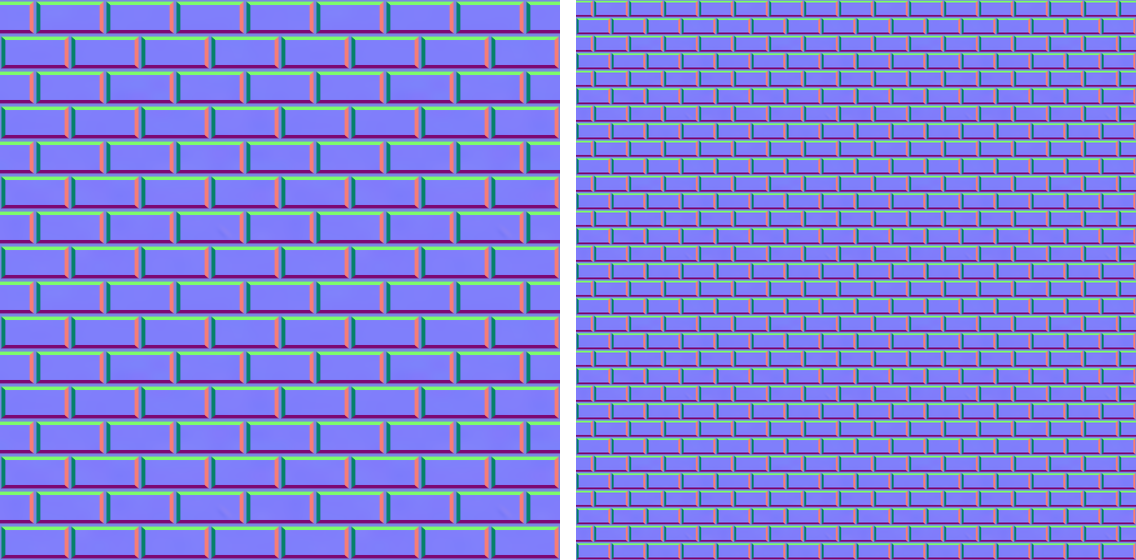
Left, the tile; right, the same tile 2 across and 2 down.
Write a WebGL 1 fragment shader that draws this texture map.

```glsl
precision highp float;
// Tangent-space normal map of a running-bond brick wall with bevelled edges.

uniform vec2 u_resolution;

const vec2 BRICKS = vec2(8.0, 16.0);       // bricks across, rows up
const vec2 BRICK_SIZE = vec2(2.0, 1.0);    // in row heights
const vec2 HALF_GAP = vec2(0.042, 0.046);
const vec2 BEVEL = vec2(0.112, 0.098);
const float WEAR_REPEATS = 2.0;

const vec3 FLAT = vec3(0.50, 0.495, 0.985);
const vec3 MORTAR = vec3(0.475, 0.525, 0.89);
const vec3 FACING_UP = vec3(0.49, 0.985, 0.42);
const vec3 FACING_DOWN = vec3(0.49, 0.03, 0.45);
const vec3 FACING_LEFT = vec3(0.02, 0.50, 0.42);
const vec3 FACING_RIGHT = vec3(0.97, 0.49, 0.46);

float hash(vec2 p) {
  vec3 q = fract(vec3(p.xyx) * 0.1031);
  q += dot(q, q.yzx + 33.33);
  return fract((q.x + q.y) * q.z);
}

// Value noise that wraps after a whole number of cells.
float wrapNoise(vec2 p, vec2 period) {
  vec2 i = floor(p);
  vec2 f = fract(p);
  f = f * f * (3.0 - 2.0 * f);
  vec2 a = mod(i, period);
  vec2 b = mod(i + 1.0, period);
  return mix(mix(hash(a), hash(vec2(b.x, a.y)), f.x),
             mix(hash(vec2(a.x, b.y)), hash(b), f.x), f.y);
}

// Soft diagonal dent in a unit tile, strongest at its centre.
float dent(vec2 tile, vec2 centre, vec2 size) {
  vec2 d = fract(tile - centre + 0.5) - 0.5;
  vec2 along = vec2(d.x - d.y, d.x + d.y) * 0.7071;
  return exp(-dot(along / size, along / size));
}

// Faint unevenness of the brick faces, as a colour offset.
vec3 faceWear(vec2 uv) {
  vec2 tile = fract(uv * WEAR_REPEATS);
  vec2 cells = vec2(14.0, 20.0);
  float tiltX = wrapNoise(tile * cells, cells) - 0.5;
  float tiltY = wrapNoise(tile * cells + 7.0, cells) - 0.5;
  float patches = smoothstep(0.45, 0.85, wrapNoise(tile * 6.0, vec2(6.0)));
  vec3 offset = vec3(tiltX, tiltY, 0.0) * mix(0.010, 0.035, patches);
  float ridge = dent(tile, vec2(0.808, 0.172), vec2(0.030, 0.009));
  float hollow = dent(tile, vec2(0.794, 0.163), vec2(0.024, 0.008));
  return offset + vec3(0.035, 0.012, -0.02) * ridge - vec3(0.03, 0.02, 0.015) * hollow;
}

// Bevel colour from the position in the brick, with mitred corners.
vec3 bevelColor(vec2 local, vec2 depth, float blur) {
  vec3 ends = local.x < 0.0 ? FACING_LEFT : FACING_RIGHT;
  vec3 beds = local.y < 0.0 ? FACING_DOWN : FACING_UP;
  return mix(beds, ends, smoothstep(-blur, blur, depth.y - depth.x));
}

vec3 brickWall(vec2 uv, float pixel) {
  // Running bond: odd rows shift by half a brick.
  vec2 grid = uv * BRICKS;
  grid.x += 0.5 * mod(floor(grid.y), 2.0);
  vec2 local = (fract(grid) - 0.5) * BRICK_SIZE;

  // Distance inward from the brick outline, then in bevel widths.
  vec2 inset = 0.5 * BRICK_SIZE - HALF_GAP - abs(local);
  vec2 depth = inset / BEVEL;
  float blur = 0.6 * pixel;

  // Crisp inner edge, softer edge towards the mortar.
  float face = smoothstep(-blur, blur, (min(depth.x, depth.y) - 1.0) * BEVEL.y);
  float soft = max(blur, 0.026);
  float brick = smoothstep(-soft, soft, min(inset.x, inset.y));

  vec3 color = bevelColor(local, depth, blur / BEVEL.y);
  color = mix(color, FLAT + faceWear(uv), face);
  return mix(MORTAR, color, brick);
}

void main() {
  vec2 uv = gl_FragCoord.xy / u_resolution;
  float pixel = BRICKS.y / u_resolution.y;
  gl_FragColor = vec4(brickWall(uv, pixel), 1.0);
}
```
